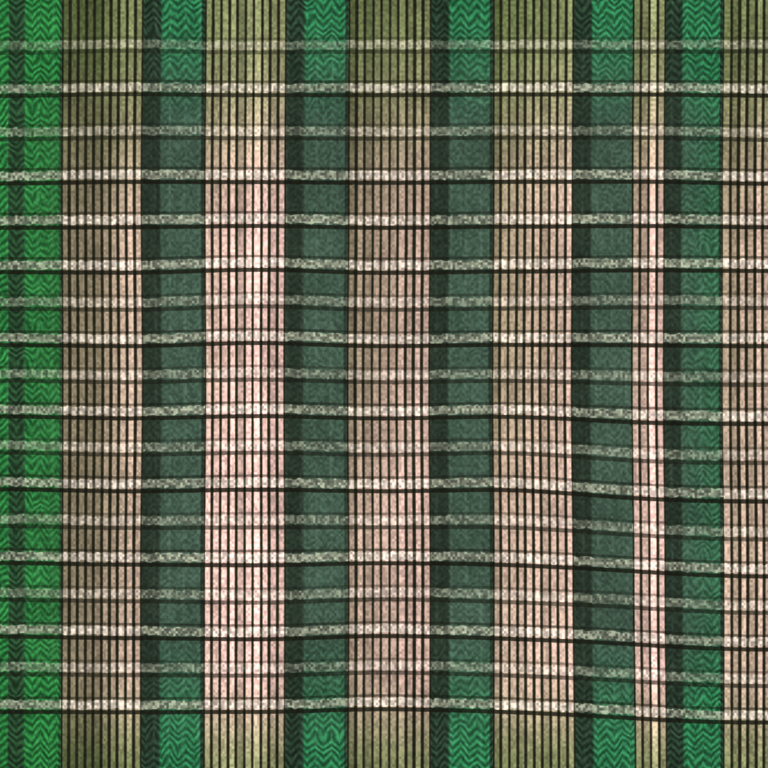
This pattern is drawn by a WebGL 2 fragment shader. Its source:

```glsl
#version 300 es
precision highp float;
// Worn plaid cloth: bundles of pink and brown strands alternate with green bands,
// crossed by frayed pale threads with dark shadows. Bands and threads are folded
// from repeating coordinates; noise adds knit, fraying and uneven dye.
#define BAND_PERIOD 0.1872
#define BAND_START 0.0790
#define NARROW_PERIOD 0.1165
#define NARROW_START 0.8242
#define STRAND_PITCH 0.01067
#define THREAD_ORIGIN 0.3440
#define THREAD_PITCH 0.0477
#define UPPER_PITCH 0.0573
#define THREAD_HALF 0.0056
#define GRAIN 0.34

uniform vec2 u_resolution;
out vec4 fragColor;

const vec3 INK = vec3(0.10, 0.10, 0.07);
const vec3 DARK_GREEN = vec3(0.15, 0.19, 0.15);
const vec3 GREY_GREEN = vec3(0.26, 0.35, 0.29);
const vec3 EDGE_GREEN = vec3(0.17, 0.44, 0.28);
const vec3 BROWN = vec3(0.56, 0.51, 0.41);
const vec3 PINK = vec3(0.97, 0.80, 0.75);
const vec3 CREAM = vec3(0.96, 0.90, 0.85);

float hash(vec2 p) {
  return fract(sin(dot(p, vec2(127.1, 311.7))) * 43758.5453);
}

float noise(vec2 p) {
  vec2 i = floor(p), f = fract(p);
  f = f * f * (3.0 - 2.0 * f);
  return mix(mix(hash(i), hash(i + vec2(1, 0)), f.x),
             mix(hash(i + vec2(0, 1)), hash(i + vec2(1, 1)), f.x), f.y);
}

// Soft-edged bar of the given half width
float bar(float d, float halfWidth, float blur) {
  return 1.0 - smoothstep(halfWidth - blur, halfWidth + blur, abs(d));
}

// Small slanted stitches, mirrored in neighbouring columns
float knit(vec2 p) {
  vec2 q = p * 95.0;
  float slant = abs(fract(q.x * 0.5) - 0.5) * 2.0;
  return 0.5 + 0.5 * sin(6.2832 * (q.y + slant + noise(p * 60.0)));
}

void main() {
  vec2 p = gl_FragCoord.xy / u_resolution;
  float px = 1.0 / min(u_resolution.x, u_resolution.y);
  float down = 1.0 - p.y;

  // Gentle sag of the cloth
  float x = p.x + 0.005 * (noise(vec2(p.x * 5.0, down * 4.0)) - 0.5);
  float sag = 0.017 * smoothstep(0.6, 1.0, p.x) * smoothstep(0.35, 0.75, down);
  float y = down - sag + 0.006 * (noise(vec2(p.x * 6.0, down * 5.0 + 9.0)) - 0.5);

  // Band coordinates; the right-hand bands are narrower
  bool narrow = x > NARROW_START;
  float period = narrow ? NARROW_PERIOD : BAND_PERIOD;
  float u = (x - (narrow ? NARROW_START : BAND_START)) / period;
  float band = floor(u) + (narrow ? 4.0 : 0.0);
  float f = fract(u);
  float width = !narrow ? 0.57 : (band < 4.5 ? 0.365 : 0.62);
  float margin = step(band, -0.5);
  float inStrands = bar(f - 0.5 * width, 0.5 * width, px / period) * (1.0 - margin);

  // Green bands with a dark left side, greener toward the border
  vec2 c = abs(p - 0.5) * 2.0;
  float border = clamp(smoothstep(0.6, 1.0, c.y) + 0.9 * smoothstep(0.7, 1.0, c.x), 0.0, 1.0);
  float g = (f - width) / (1.0 - width);
  float fine = noise(p * vec2(330.0, 300.0));
  vec3 green = mix(GREY_GREEN, EDGE_GREEN, border);
  green = mix(green, vec3(0.16, 0.46, 0.19), margin * 0.6);
  float shade = max(1.0 - smoothstep(0.26, 0.32, g), smoothstep(0.93, 0.97, g));
  float marginStripe = smoothstep(0.5, 0.7, noise(vec2(x * 75.0, 3.0)));
  shade = mix(shade, 0.8 * marginStripe, margin);
  vec3 color = mix(green, DARK_GREEN, shade * 0.85);
  float knitAmount = 0.12 + 0.4 * border;
  color *= 1.0 + knitAmount * (knit(p) - 0.5);
  color += 0.05 * bar(fract(x * 52.0) - 0.5, 0.08, 0.1) * noise(p * vec2(9.0, 40.0));

  // Strands: warmth depends on band, side of the band and height
  float s = f * period / STRAND_PITCH;
  float strand = floor(s);
  float tone = hash(vec2(strand, band + 7.0));
  float warmth[6] = float[6](0.05, 0.85, 0.55, 0.28, 0.75, 0.35);
  float pink = warmth[int(clamp(band, 0.0, 5.0))];
  pink += 0.65 * (f / width - 0.5) * (1.0 - 0.5 * smoothstep(0.45, 0.7, down));
  pink += 0.15 * smoothstep(0.4, 0.75, down) + 0.3 * (tone - 0.5);
  float glow = smoothstep(0.02, 0.3, down) * (1.0 - smoothstep(0.87, 1.02, down));
  pink += 0.25 * (noise(p * vec2(7.0, 6.0)) - 0.5);
  vec3 yarn = mix(BROWN, PINK, clamp(pink, 0.0, 1.0));
  yarn = mix(yarn * vec3(0.62, 0.78, 0.58), yarn, glow);
  yarn *= 0.86 + 0.28 * tone;
  float strandHalf = 0.29 + 0.1 * hash(vec2(strand, band));
  float lit = bar(fract(s) - 0.5, strandHalf, 0.08 + 0.5 * px / STRAND_PITCH);
  color = mix(color, mix(INK * 1.4, yarn, lit), inStrands);

  // Cross threads, every second one brighter, wider apart at the top
  float offset = y - THREAD_ORIGIN;
  float pitch = offset < 0.0 ? UPPER_PITCH : THREAD_PITCH;
  float row = floor(offset / pitch + 0.5);
  float r = offset - row * pitch;
  float present = step(-5.5, row) * step(row, 12.5);
  float strength = mix(0.95, 0.65, mod(row, 2.0)) + 0.3 * bar(row + 1.0, 0.5, 0.1);
  strength = min(strength, 1.0) * present * smoothstep(-0.25, 0.25, y + 0.1 * p.x);
  float fray = 0.0025 * (noise(vec2(p.x * 190.0, row * 5.0)) - 0.5);
  float shadow = bar(r - 0.0095, 0.0026, px) + 0.6 * bar(r + 0.0085, 0.0016, px);
  color = mix(color, INK, shadow * strength * 0.85);
  float thread = bar(r + fray, THREAD_HALF, px);
  vec3 threadColor = mix(vec3(0.60, 0.61, 0.53), CREAM, inStrands * (0.35 + 0.65 * lit));
  threadColor *= mix(1.0, 0.65 + 0.6 * fine, 1.0 - 0.6 * inStrands);
  color = mix(color, threadColor, thread * strength * mix(0.85, 0.35 + 0.4 * lit, inStrands));

  // Overall grain and wear
  color *= 1.0 + GRAIN * (fine - 0.5) + 0.16 * (noise(p * 24.0) - 0.5);
  fragColor = vec4(clamp(color, 0.0, 1.0), 1.0);
}
```
